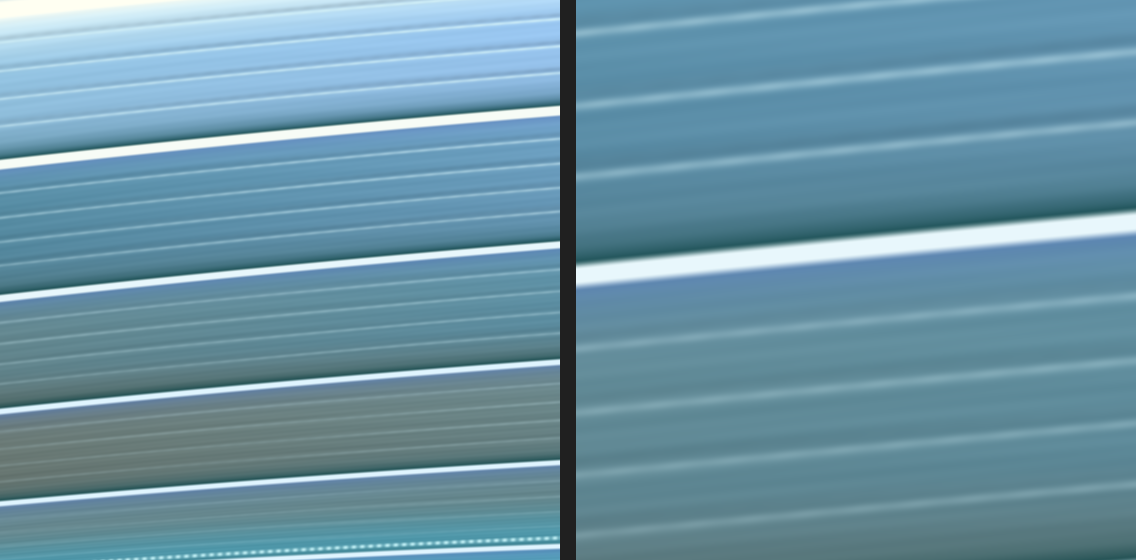
Left, the full canvas; right, a detail of the centre.
Reproduce this texture procedurally as a three.js fragment shader.

```glsl
// Tilted blue-grey slats with bright edges and fine ribs, narrowing downward.
varying vec2 vUv;

// Soft line profile of a given half width.
float line(float d, float halfWidth) {
  return 1.0 - smoothstep(halfWidth - 0.003, halfWidth + 0.003, abs(d));
}

// Base colour running from lit slats to shaded ones.
vec3 slatColor(float k, float x) {
  vec3 pale = vec3(0.80, 0.91, 0.95);
  vec3 sky = mix(vec3(0.58, 0.77, 0.89), vec3(0.61, 0.79, 0.96), x);
  vec3 steel = mix(vec3(0.34, 0.55, 0.64), vec3(0.42, 0.62, 0.75), x);
  vec3 slate = mix(vec3(0.39, 0.53, 0.56), vec3(0.37, 0.57, 0.65), x);
  vec3 grey = mix(vec3(0.42, 0.48, 0.46), vec3(0.42, 0.53, 0.54), x);
  vec3 c = mix(pale, sky, smoothstep(0.0, 0.45, k));
  c = mix(c, steel, smoothstep(0.65, 1.25, k));
  c = mix(c, slate, smoothstep(1.6, 2.3, k));
  c = mix(c, grey, smoothstep(2.6, 3.1, k));
  c = mix(c, vec3(0.40, 0.53, 0.55), smoothstep(3.7, 4.2, k));
  return mix(c, vec3(0.33, 0.64, 0.72), smoothstep(4.3, 4.9, k));
}

void main() {
  float x = vUv.x;
  float y = 1.0 - vUv.y + 0.016 * x * (1.0 - x);

  // Slat coordinate k: edges lie at y = start + gap * k - shrink * k * k.
  float start = mix(0.018, -0.072, x);
  float gap = mix(0.2946, 0.2845, x);
  float shrink = mix(0.01855, 0.015, x);
  float spacing = sqrt(max(gap * gap - 4.0 * shrink * (y - start), 0.0001));
  float k = (gap - spacing) / (2.0 * shrink);
  float f = fract(k);

  // Shading across each slat, with faint layered streaks.
  vec3 color = slatColor(k, x) * mix(1.04, 0.92, f);
  color += 0.008 * sin(k * 61.0 + 2.0 * sin(x * 5.0)) + 0.005 * sin(k * 143.0 + x * 9.0);

  // Four ribs per slat, fading with depth and slightly beaded.
  float ribStrength = 0.85 * exp(-0.46 * k) * mix(0.8, 1.1, x);
  ribStrength *= 0.92 + 0.08 * sin(x * 190.0 + k * 23.0);
  for (int i = 0; i < 4; i++) {
    float d = (f - 0.2 - 0.18 * float(i)) * spacing;
    float shadow = exp(-pow((d + 0.007) / 0.005, 2.0));
    float glint = exp(-pow(d / 0.003, 2.0));
    color *= 1.0 - 0.16 * ribStrength * shadow;
    color = mix(color, vec3(0.82, 0.94, 0.97), ribStrength * glint);
  }

  // Slat edge: dark groove above, violet-blue reflection below, white core.
  float edge = floor(k + 0.5);
  float d = (k - edge) * spacing;
  float halfWidth = 0.0042 + 0.0098 * exp(-0.75 * edge);
  float away = max(abs(d) - halfWidth, 0.0);
  float inner = step(0.5, edge);
  float groove = step(d, 0.0) * inner * exp(-away / (0.006 + 0.6 * halfWidth));
  groove *= edge > 4.5 ? 0.25 : 0.95;
  color = mix(color, vec3(0.06, 0.27, 0.28), groove);
  float reflection = step(0.0, d) * inner * exp(-away / 0.014);
  color = mix(color, vec3(0.34, 0.48, 0.72), 0.65 * reflection);
  vec3 core = mix(vec3(1.0, 1.0, 0.95), vec3(0.88, 0.96, 1.0), smoothstep(0.0, 3.0, edge));
  color = mix(color, core, line(d, halfWidth));
  color = mix(color, core, (1.0 - inner) * exp(-away / 0.012) * 0.8);

  // Broken second glint above the lowest edge.
  float dashes = 0.6 + 0.3 * sin(x * 420.0);
  color = mix(color, vec3(0.78, 0.96, 0.98), dashes * line((k - 4.89) * spacing, 0.003));

  gl_FragColor = vec4(clamp(color, 0.0, 1.0), 1.0);
}
```
